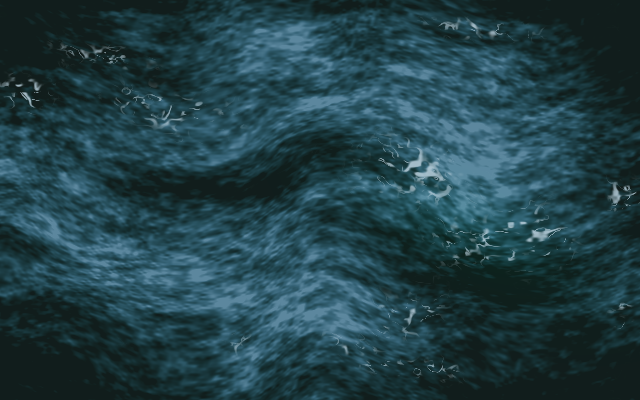
Write a Shadertoy shader that draws this texture.

```glsl
// Dark teal open sea seen from above: broad swells, wind ripples and torn foam.
// One tone value sums soft light and dark patches with stretched noise layers,
// a colour ramp turns it into water, and thin noise contours become the foam.

const vec3 ABYSS = vec3(0.065, 0.115, 0.108);
const vec3 DEEP  = vec3(0.08, 0.18, 0.19);
const vec3 TEAL  = vec3(0.11, 0.24, 0.27);
const vec3 SLATE = vec3(0.15, 0.31, 0.36);
const vec3 SKY   = vec3(0.22, 0.40, 0.48);
const vec3 GLINT = vec3(0.36, 0.53, 0.62);
const vec3 FOAM  = vec3(0.70, 0.79, 0.84);

// Foam patches: centre x, centre y, half width, half height
const int PATCHES = 11;
const vec4 FOAM_PATCHES[PATCHES] = vec4[PATCHES](
    vec4(1.57, 0.51, 0.06, 0.05), vec4(1.57, 0.19, 0.05, 0.06),
    vec4(0.58, 0.14, 0.06, 0.03), vec4(0.05, 0.78, 0.08, 0.05),
    vec4(1.02, 0.23, 0.10, 0.07), vec4(1.05, 0.57, 0.15, 0.08),
    vec4(1.20, 0.94, 0.14, 0.03), vec4(0.27, 0.87, 0.12, 0.03),
    vec4(0.45, 0.73, 0.15, 0.05), vec4(1.28, 0.42, 0.18, 0.08),
    vec4(0.97, 0.10, 0.18, 0.03));

float hash(vec2 p) {
    return fract(sin(dot(p, vec2(127.1, 311.7))) * 43758.5453);
}

// Value noise centred on zero
float noise(vec2 p) {
    vec2 i = floor(p), f = fract(p);
    f = f * f * (3.0 - 2.0 * f);
    float low  = mix(hash(i), hash(i + vec2(1, 0)), f.x);
    float high = mix(hash(i + vec2(0, 1)), hash(i + vec2(1, 1)), f.x);
    return mix(low, high, f.y) - 0.5;
}

mat2 rotation(float a) {
    return mat2(cos(a), sin(a), -sin(a), cos(a));
}

// Layered noise scaled to a spread of about one
float fbm(vec2 p, int octaves, float gain) {
    float sum = 0.0, amp = 1.0, power = 0.0;
    mat2 turn = 2.03 * rotation(0.22);
    for (int i = 0; i < octaves; i++) {
        sum += amp * noise(p);
        power += amp * amp;
        p = turn * p + 17.3;
        amp *= gain;
    }
    return sum / (0.215 * sqrt(power));
}

// Soft tilted ellipse
float glow(vec2 p, vec2 centre, vec2 radius, float tilt) {
    vec2 d = rotation(-tilt) * (p - centre) / radius;
    return exp(-dot(d, d));
}

// Large light backs and dark troughs of the swell
float swellLight(vec2 p) {
    float t = 1.2 * glow(p, vec2(0.95, 0.78), vec2(0.45, 0.09), -0.1);
    t += 1.2 * glow(p, vec2(1.20, 0.58), vec2(0.28, 0.12), -0.5);
    t += 1.0 * glow(p, vec2(0.30, 0.38), vec2(0.42, 0.12), -0.25);
    t += 0.9 * glow(p, vec2(0.68, 0.92), vec2(0.14, 0.10), -0.6);
    t += 0.6 * glow(p, vec2(0.70, 0.20), vec2(0.35, 0.07), -0.1);
    t += 0.6 * glow(p, vec2(1.40, 0.68), vec2(0.30, 0.10), 0.0);
    t -= 1.3 * glow(p, vec2(0.12, 0.90), vec2(0.40, 0.16), 0.1);
    t -= 1.3 * glow(p, vec2(1.13, 0.36), vec2(0.24, 0.10), -0.4);
    t -= 1.1 * glow(p, vec2(0.10, 0.08), vec2(0.35, 0.14), -0.2);
    t -= 1.1 * glow(p, vec2(1.40, 0.10), vec2(0.35, 0.20), 0.0);
    t -= 1.0 * glow(p, vec2(1.55, 0.90), vec2(0.30, 0.16), 0.0);
    t -= 0.7 * glow(p, vec2(0.60, 0.56), vec2(0.30, 0.08), 0.2);
    return t;
}

float foamDensity(vec2 p) {
    float sum = 0.0;
    for (int i = 0; i < PATCHES; i++) {
        vec4 spot = FOAM_PATCHES[i];
        sum += glow(p, spot.xy, spot.zw, -0.15);
    }
    return min(sum, 1.0);
}

// Thin contour lines of a noise field
float veins(vec2 p, float width) {
    return 1.0 - smoothstep(0.2 * width, width, abs(fbm(p, 3, 0.55)));
}

vec3 waterColor(float t) {
    vec3 c = mix(ABYSS, DEEP, clamp((t + 1.37) / 0.80, 0.0, 1.0));
    c = mix(c, TEAL,  clamp((t + 0.57) / 0.61, 0.0, 1.0));
    c = mix(c, SLATE, clamp((t - 0.04) / 0.57, 0.0, 1.0));
    c = mix(c, SKY,   clamp((t - 0.61) / 0.64, 0.0, 1.0));
    return mix(c, GLINT, clamp((t - 1.25) / 0.75, 0.0, 1.0));
}

void mainImage(out vec4 fragColor, in vec2 fragCoord) {
    vec2 p = fragCoord / iResolution.y;

    // Bend the flow so that streaks follow the swell
    vec2 warp = vec2(noise(p * 5.0), noise(p * 5.0 + 31.0));
    vec2 flow = p + 0.06 * warp - vec2(0.0, 0.04 * cos(7.0 * p.x));

    // Tone from swell, wavelets and fine ripples
    float density = foamDensity(p + 0.08 * warp);
    float tone = 0.12 + swellLight(p + 0.12 * warp) + 0.3 * density;
    tone += 0.42 * fbm(flow * vec2(2.5, 9.0), 3, 0.55);
    tone += 0.38 * fbm(flow * vec2(10.0, 30.0) + 7.0, 3, 0.7);
    tone += 0.38 * fbm(flow * vec2(42.0, 85.0) + 3.0, 2, 0.8);
    vec2 edge = fragCoord / iResolution.xy - 0.5;
    tone -= 1.6 * smoothstep(0.2, 0.5, dot(edge, edge));

    // Water with a greener crest
    vec3 color = waterColor(tone);
    float crest = glow(p, vec2(1.18, 0.42), vec2(0.28, 0.12), -0.45);
    color += crest * vec3(-0.02, 0.025, 0.01);

    // Foam threads, broken into flecks
    vec2 web = flow + 0.02 * vec2(noise(p * 23.0), noise(p * 23.0 + 9.0));
    float thread = max(veins(web * vec2(11.0, 17.0), 0.12 + 0.35 * density),
                       0.8 * veins(web * vec2(24.0, 34.0) + 5.0, 0.3));
    float flecks = smoothstep(-0.15, 0.3, noise(p * vec2(65.0, 85.0)));
    float cover = smoothstep(0.15, 0.95, density + 0.5 * noise(p * 13.0));
    color = mix(color, FOAM, 0.9 * thread * flecks * cover);

    fragColor = vec4(color, 1.0);
}
```
